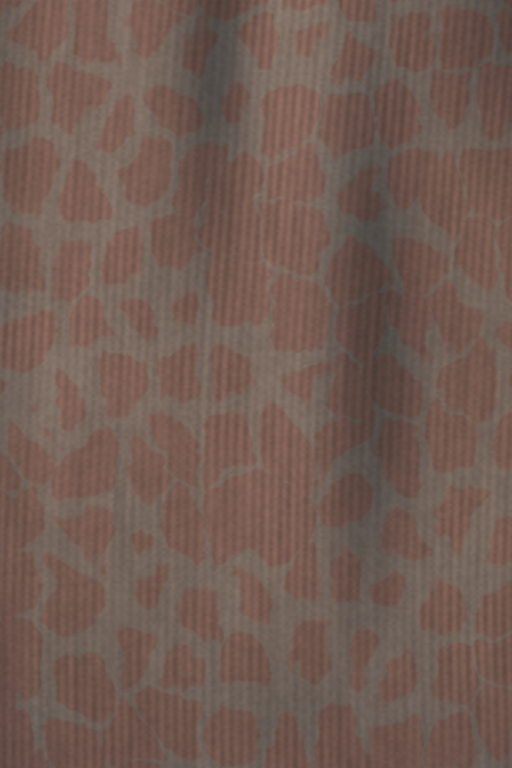
Give the GLSL for this texture, as a Shadertoy shader.

```glsl
// Ribbed cloth with a faded animal-spot print: rust blobs on grey-brown ground.
// Blobs are rounded Voronoi cells with a varying gap; fine vertical ribs, woven
// grain and soft dark folds shade the print. Units: canvas height = 1.

const vec3 RUST = vec3(0.450, 0.340, 0.302);
const vec3 GROUND = vec3(0.446, 0.388, 0.350);
const vec3 FOLD_TINT = vec3(0.92, 1.01, 1.08);
const vec2 SPOT_SIZE = vec2(0.070, 0.090);
const float RIBS = 84.0;

float hash(vec2 p) {
    return fract(sin(dot(p, vec2(127.1, 311.7))) * 43758.5453);
}

vec2 hash2(vec2 p) {
    return vec2(hash(p), hash(p + 57.3));
}

// Smooth value noise in 0..1
float noise(vec2 p) {
    vec2 i = floor(p), f = fract(p);
    f = f * f * (3.0 - 2.0 * f);
    float low = mix(hash(i), hash(i + vec2(1, 0)), f.x);
    float high = mix(hash(i + vec2(0, 1)), hash(i + vec2(1, 1)), f.x);
    return mix(low, high, f.y);
}

float fbm(vec2 p) {
    return 0.55 * noise(p) + 0.3 * noise(p * 2.1 + 7.0) + 0.15 * noise(p * 4.3 + 19.0);
}

vec2 cellPoint(vec2 cell) {
    return cell + 0.08 + 0.84 * hash2(cell);
}

// Distance to the cell border, with corners rounded by a smooth minimum
float cellBorder(vec2 p, float sharpness) {
    vec2 base = floor(p), nearest = vec2(0.0);
    float best = 1e3;
    for (int y = -1; y <= 1; y++)
    for (int x = -1; x <= 1; x++) {
        vec2 toPoint = cellPoint(base + vec2(x, y)) - p;
        float d = dot(toPoint, toPoint);
        if (d < best) { best = d; nearest = toPoint; }
    }
    float sum = 0.0;
    for (int y = -2; y <= 2; y++)
    for (int x = -2; x <= 2; x++) {
        vec2 toPoint = cellPoint(base + vec2(x, y)) - p;
        vec2 across = toPoint - nearest;
        if (dot(across, across) > 1e-4) {
            float d = dot(0.5 * (toPoint + nearest), normalize(across));
            sum += exp(-sharpness * d);
        }
    }
    return -log(sum) / sharpness;
}

// Coverage of the printed spots; streak frays the edges along the ribs
float spots(vec2 p, float streak) {
    vec2 warp = vec2(fbm(p * 22.0), fbm(p * 22.0 + 31.0)) - 0.5;
    float border = cellBorder((p + 0.034 * warp) / SPOT_SIZE, 14.0);
    float gap = 0.075 + 0.30 * (noise(p * 13.0 + 4.0) - 0.5);
    float fray = 0.07 * (streak - 0.5) + 0.07 * (noise(p * 90.0) - 0.5);
    return smoothstep(-0.035, 0.045, border - gap + fray);
}

float foldBand(float x, float center, float width) {
    float d = (x - center) / width;
    return exp(-d * d);
}

// Darkness of the hanging folds and of the far edges
float foldShade(vec2 p, float aspect) {
    float x = p.x / aspect;
    float sway = 0.03 * (noise(vec2(3.0, p.y * 4.0)) - 0.5);
    float upper = foldBand(x, 0.36 + 0.07 * p.y + sway, 0.065) * smoothstep(0.45, 1.0, p.y);
    float middle = foldBand(x, 0.73 + sway, 0.085)
        * smoothstep(0.05, 0.5, p.y) * (1.0 - 0.6 * smoothstep(0.7, 1.0, p.y));
    float corner = smoothstep(0.75, 1.05, x) * smoothstep(0.72, 1.02, p.y);
    float left = 1.0 - smoothstep(0.0, 0.09, x);
    float bottom = 1.0 - smoothstep(0.0, 0.3, p.y);
    return 0.30 * upper + 0.27 * middle + 0.28 * corner + 0.09 * left + 0.11 * bottom;
}

void mainImage(out vec4 fragColor, in vec2 fragCoord) {
    vec2 p = fragCoord / iResolution.y;
    float aspect = iResolution.x / iResolution.y;

    // Ribs lean a little near the top and wander slightly
    float ribX = p.x - 0.045 * p.y * p.y + 0.008 * noise(p * vec2(9.0, 4.0));
    float rib = 0.5 + 0.5 * cos(6.28318 * ribX * RIBS);
    float streak = noise(vec2(ribX * RIBS * 1.5, p.y * 14.0));
    float ribDepth = 0.04 + 0.08 * noise(p * vec2(14.0, 7.0) + 11.0);

    // Print
    float ink = spots(p, streak);
    vec3 color = mix(GROUND, RUST, ink);

    // Folds, with a cooler tint in the dark ground
    float shade = foldShade(p, aspect);
    float glow = 0.10 * foldBand(p.x / aspect, 0.56, 0.11) + 0.07 * foldBand(p.x / aspect, 0.2, 0.2);
    float cloud = 0.14 * (fbm(p * vec2(7.0, 3.5) + 2.0) - 0.5);
    color *= 1.04 - shade + glow * smoothstep(0.1, 0.6, p.y) + cloud;
    color *= mix(vec3(1.0), FOLD_TINT, clamp(3.0 * shade, 0.0, 1.0) * (1.0 - 0.6 * ink));

    // Ribs and woven grain
    float grain = noise(p * vec2(230.0, 260.0)) - 0.5;
    float slub = noise(p * vec2(110.0, 130.0) + 5.0) - 0.5;
    float relief = ribDepth * (0.7 + 0.5 * ink) * (rib - 0.5) + 0.09 * (streak - 0.5);
    color *= 1.0 + relief + 0.07 * grain + 0.04 * slub;

    fragColor = vec4(color, 1.0);
}
```
